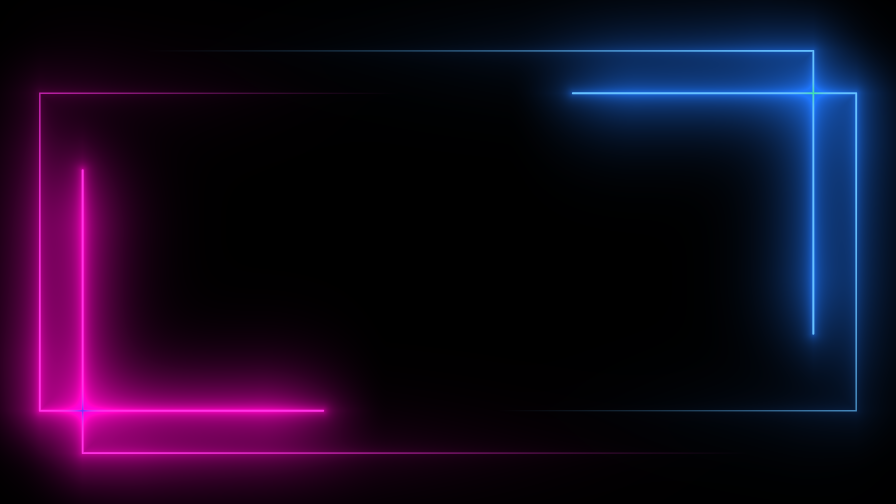
Give the GLSL for this background, as a WebGL 1 fragment shader.

```glsl
precision highp float;
// Two neon corner brackets, magenta lower left and blue upper right, glowing on black.

uniform vec2 u_resolution;

const vec2 CANVAS = vec2(16.0 / 9.0, 1.0);

// Light of a segment whose power runs from powerA to powerB: x = core, y = halo, z = wide glow.
vec3 neonSegment(vec2 p, vec2 a, vec2 b, float powerA, float powerB) {
  float len = length(b - a);
  vec2 dir = (b - a) / len;
  float along = dot(p - a, dir);
  float across = abs(dot(p - a, vec2(-dir.y, dir.x)));
  float nearest = clamp(along, 0.0, len);
  float d = length(vec2(across, along - nearest));
  float power = mix(powerA, powerB, nearest / len);

  float halfWidth = 0.0008 + 0.0012 * power;
  float core = clamp((halfWidth - d) * u_resolution.y + 0.5, 0.0, 1.0);
  float halo = 0.4 * exp(-d / 0.01);
  // The wide glow softens past both ends, so joined segments blend without a crease.
  float ends = smoothstep(-0.13, 0.13, along) * smoothstep(-0.13, 0.13, len - along);
  float wide = 0.6 * exp(-across / 0.09 - across * across / 0.03) * ends;
  return vec3(core * min(1.0, 1.3 * power), vec2(halo, wide) * power * power);
}

// Joins two segments: lines and halos overlap, wide glows add up.
vec3 join(vec3 a, vec3 b) {
  return vec3(max(a.xy, b.xy), a.z + b.z);
}

// Two overlapping paths, each bright at its free tip and fading out at the far end.
vec3 bracket(vec2 p) {
  vec3 inner = join(
    neonSegment(p, vec2(0.164, 0.662), vec2(0.164, 0.101), 1.0, 0.8),
    neonSegment(p, vec2(0.164, 0.101), vec2(1.49, 0.101), 0.8, 0.0));

  vec3 outer = join(
    neonSegment(p, vec2(0.641, 0.185), vec2(0.079, 0.185), 1.0, 0.88),
    neonSegment(p, vec2(0.079, 0.185), vec2(0.079, 0.815), 0.88, 0.52));
  outer = join(outer, neonSegment(p, vec2(0.079, 0.815), vec2(0.79, 0.815), 0.52, 0.0));

  return vec3(max(inner.x, outer.x), inner.yz + outer.yz);
}

// Tints a bracket, with an accent colour where its two paths cross.
vec3 shade(vec2 p, vec3 glowColor, vec3 coreColor, vec3 crossColor) {
  vec3 light = bracket(p);
  float crossing = exp(-length(p - vec2(0.164, 0.185)) / 0.014);
  vec3 lineColor = mix(coreColor, crossColor, crossing);
  return mix(glowColor * min(light.y + light.z, 1.1), lineColor, light.x);
}

void main() {
  vec2 p = gl_FragCoord.xy / u_resolution * CANVAS;

  vec3 magenta = shade(p, vec3(1.0, 0.01, 0.77), vec3(1.0, 0.2, 0.9), vec3(0.45, 0.2, 1.0));
  // The blue bracket is the same shape turned half way round.
  vec3 blue = shade(CANVAS - p, vec3(0.11, 0.42, 0.9), vec3(0.4, 0.76, 1.0), vec3(0.25, 0.9, 0.65));

  gl_FragColor = vec4(min(magenta + blue, 1.0), 1.0);
}
```
